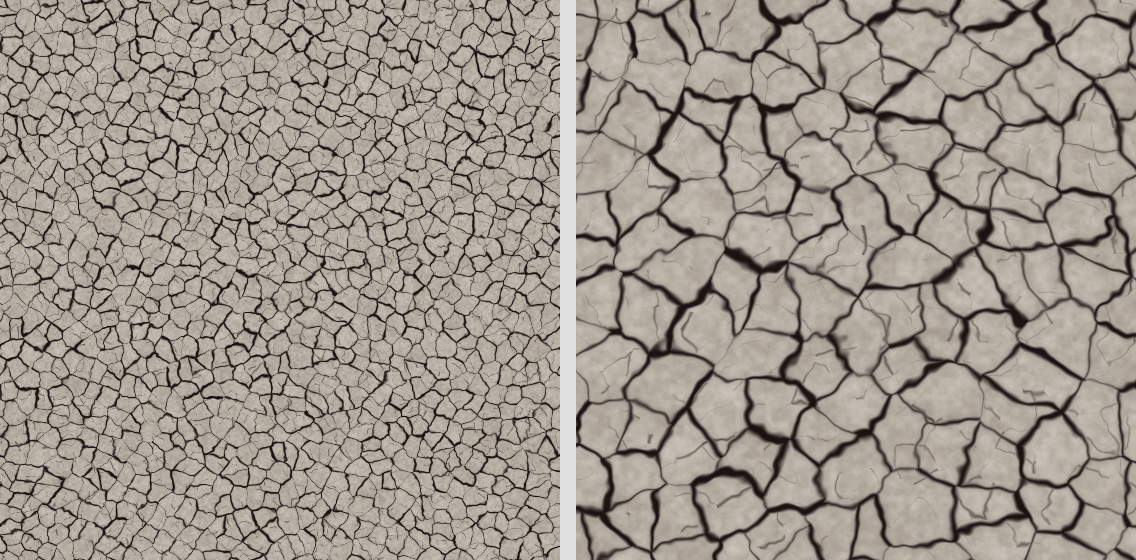
Left, the full canvas; right, a detail of the centre.
A Shadertoy shader for this texture:

```glsl
// Dry grey-beige mud split into small irregular plates by dark cracks.

const vec3 DEEP_CRACK = vec3(0.105, 0.07, 0.07);
const vec3 DUSTY_CLAY = vec3(0.645, 0.605, 0.56);
const vec3 PALE_CLAY = vec3(0.775, 0.745, 0.705);
const float PLATE_COUNT = 32.5;
const float HAIRLINE_COUNT = 54.0;

// Integer hash of a lattice cell, two values in 0..1
vec2 hash2(vec2 cell) {
    uvec2 v = uvec2(ivec2(cell)) * 1664525u + 1013904223u;
    v.x += v.y * 1664525u;
    v.y += v.x * 1664525u;
    v ^= v >> 16u;
    v.x += v.y * 1664525u;
    v.y += v.x * 1664525u;
    v ^= v >> 16u;
    return vec2(v) / float(0xffffffffu);
}

// Smooth value noise, two independent channels
vec2 noise2(vec2 p) {
    vec2 cell = floor(p);
    vec2 f = fract(p);
    f = f * f * (3.0 - 2.0 * f);
    vec2 low = mix(hash2(cell), hash2(cell + vec2(1, 0)), f.x);
    vec2 high = mix(hash2(cell + vec2(0, 1)), hash2(cell + vec2(1, 1)), f.x);
    return mix(low, high, f.y);
}

float fbm(vec2 p) {
    float sum = 0.0;
    float weight = 0.5;
    for (int i = 0; i < 4; i++) {
        sum += weight * noise2(p).x;
        p = mat2(0.8, 0.6, -0.6, 0.8) * p * 2.03 + 17.3;
        weight *= 0.5;
    }
    return sum / 0.9375;
}

vec2 rotate(vec2 p, float angle) {
    float c = cos(angle);
    float s = sin(angle);
    return mat2(c, s, -s, c) * p;
}

// Bends straight cell borders into ragged ones
vec2 roughen(vec2 p) {
    return p + 0.28 * (noise2(p * 1.6) - 0.5) + 0.12 * (noise2(p * 5.0 + 40.0) - 0.5);
}

vec2 cellSite(vec2 cell, float jitter) {
    return cell + 0.5 + jitter * (hash2(cell) - 0.5);
}

// x: signed distance to the nearest crack wall, y: random tone of the plate.
// Each border has its own half width; a negative one closes the crack.
vec2 crackField(vec2 p, float jitter, float meanWidth, float widthRange) {
    vec2 home = floor(p);
    vec2 nearCell = home;
    vec2 nearSite = home;
    float nearest = 1e5;
    for (int y = -1; y <= 1; y++)
    for (int x = -1; x <= 1; x++) {
        vec2 cell = home + vec2(x, y);
        vec2 site = cellSite(cell, jitter);
        float d = dot(site - p, site - p);
        if (d < nearest) {
            nearest = d;
            nearCell = cell;
            nearSite = site;
        }
    }
    float wall = 1e5;
    for (int y = -2; y <= 2; y++)
    for (int x = -2; x <= 2; x++) {
        if (x == 0 && y == 0) continue;
        vec2 cell = nearCell + vec2(x, y);
        vec2 site = cellSite(cell, jitter);
        float border = dot(0.5 * (nearSite + site) - p, normalize(site - nearSite));
        vec2 chance = hash2(nearCell + cell + 613.0);
        float width = meanWidth + widthRange * (0.65 * chance.x + 0.35 * chance.y - 0.5);
        wall = min(wall, border - width);
    }
    return vec2(wall, hash2(nearCell + 271.0).y);
}

float crackCover(float wall, float softness) {
    return 1.0 - smoothstep(-0.8 * softness, 1.2 * softness, wall);
}

void mainImage(out vec4 fragColor, in vec2 fragCoord) {
    vec2 uv = fragCoord / iResolution.y;
    float pixel = 1.0 / iResolution.y;
    vec2 bent = uv + 0.028 * (noise2(uv * 6.0 + 3.0) - 0.5);

    // Main cracks, swelling and thinning along their length
    float swell = 0.036 * (noise2(uv * 55.0 + 9.0).x - 0.5);
    vec2 platePos = roughen(rotate(bent, 0.45) * PLATE_COUNT + 100.0);
    vec2 plate = crackField(platePos, 0.8, 0.022 + swell, 0.09);
    float crack = crackCover(plate.x, max(0.048, 0.8 * pixel * PLATE_COUNT));

    // Broken hairlines that divide the plates
    float fade = 0.05 * (noise2(uv * 60.0 + 31.0).y - 0.5);
    vec2 hairPos = roughen(rotate(bent, 1.1) * HAIRLINE_COUNT + 300.0);
    vec2 hair = crackField(hairPos, 0.85, -0.065 + fade, 0.2);
    float hairline = crackCover(hair.x, max(0.065, 0.8 * pixel * HAIRLINE_COUNT));

    // Clay surface: blotches, plate tone and grain
    float blotch = fbm(uv * 60.0) - 0.5;
    float grain = fbm(uv * 230.0 + 70.0) - 0.5;
    float tone = 0.59 + 0.65 * blotch + 1.1 * grain + 0.18 * (plate.y - 0.5);
    vec3 color = mix(DUSTY_CLAY, PALE_CLAY, clamp(tone, -0.3, 1.15));

    // Worn, slightly dusty plate rims
    float rim = 1.0 - smoothstep(0.03, 0.15, plate.x);
    color *= 1.0 - rim * (0.03 + 0.25 * max(grain, 0.0));

    color = mix(color, DEEP_CRACK, max(crack, 0.62 * hairline));
    fragColor = vec4(color, 1.0);
}
```
